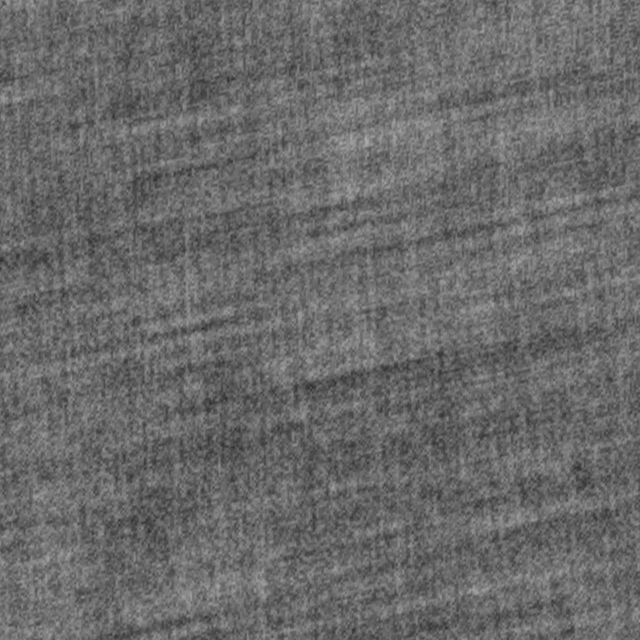
A WebGL 2 fragment shader for this texture:

```glsl
#version 300 es
precision highp float;
// Grey woven cloth: fine grain, upright warp threads and slanted weft streaks.

uniform vec2 u_resolution;
out vec4 fragColor;

float hash(vec2 p) {
  return fract(sin(dot(p, vec2(127.1, 311.7))) * 43758.5453);
}

// Smooth value noise centred on zero, from -0.5 to 0.5
float noise(vec2 p) {
  vec2 cell = floor(p);
  vec2 f = fract(p);
  f = f * f * (3.0 - 2.0 * f);
  float low = mix(hash(cell), hash(cell + vec2(1.0, 0.0)), f.x);
  float high = mix(hash(cell + vec2(0.0, 1.0)), hash(cell + 1.0), f.x);
  return mix(low, high, f.y) - 0.5;
}

void main() {
  vec2 uv = gl_FragCoord.xy / min(u_resolution.x, u_resolution.y);

  // Weft runs uphill to the right, warp leans very slightly
  vec2 weft = vec2(uv.x, uv.y - 0.21 * uv.x);
  vec2 warp = vec2(uv.x + 0.02 * uv.y, weft.y);

  // Fine fibre grain
  float grain = 0.18 * noise(warp * vec2(310.0, 250.0) + 17.0)
              + 0.12 * noise(warp * vec2(190.0, 155.0) + 53.0);

  // Upright threads, thin and broad
  float threads = 0.095 * noise(warp * vec2(155.0, 24.0) + 91.0)
                + 0.045 * noise(warp * vec2(46.0, 6.0) + 7.0);

  // Slanted threads, with long streaks that strengthen in places
  float strength = 1.0 + 1.8 * noise(weft * vec2(2.5, 7.0) + 31.0);
  float streaks = 0.07 * noise(weft * vec2(16.0, 150.0) + 71.0)
                + 0.105 * strength * noise(weft * vec2(3.6, 64.0) + 113.0)
                + 0.05 * noise(weft * vec2(2.8, 24.0) + 139.0);

  // Broad uneven shading
  float shading = 0.05 * noise(weft * vec2(5.0, 8.0) + 203.0);

  float grey = 0.422 + grain + threads + streaks + shading;
  fragColor = vec4(vec3(clamp(grey, 0.0, 1.0)), 1.0);
}
```
